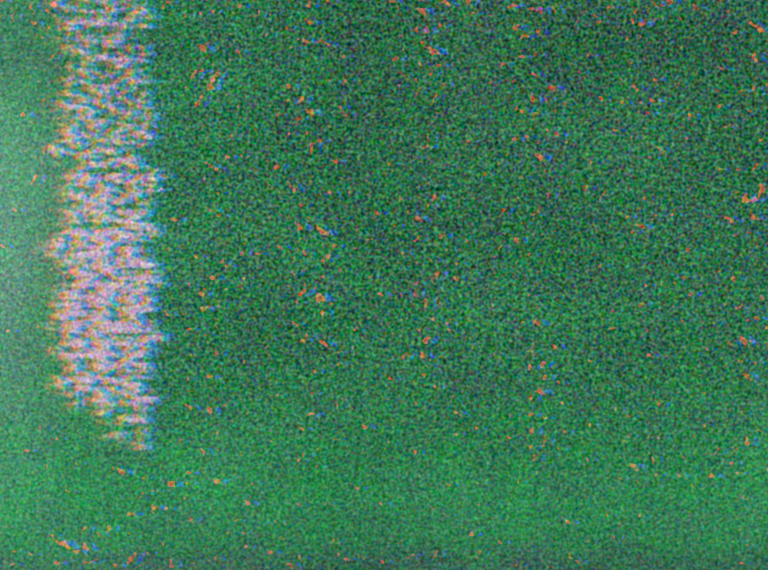
Write a Shadertoy shader that draws this texture.

```glsl
// Grainy green cloth with a ragged pale band of sheen on the left and sparse
// glints in faint columns. Red and blue light is sampled with opposite sideways
// shifts, so highlights get orange left fringes and blue right ones.

#define BASE_GREEN    vec3(0.195, 0.447, 0.303)
#define SHEEN_GAIN    vec3(0.54, 0.18, 0.42)
#define HAZE_GAIN     vec3(0.17, 0.13, 0.17)
#define GLINT_GAIN    vec3(0.50, 0.02, 0.36)
#define GRAIN_LUMA    0.18
#define GRAIN_CHROMA  0.29
#define GRAIN_SCALE   175.0
#define FRINGE        0.008
#define COLUMN_STEP   0.19
#define GLINT_LEVEL   0.40
#define BAND_LEFT     0.085
#define BAND_RIGHT    0.280

float hash(vec2 p) {
    vec3 q = fract(vec3(p.xyx) * 0.1031);
    q += dot(q, q.yzx + 33.33);
    return fract((q.x + q.y) * q.z);
}

float cornerSlope(vec2 cell, vec2 offset) {
    float angle = 6.28318 * hash(cell);
    return dot(vec2(cos(angle), sin(angle)), offset);
}

// Gradient noise, about -0.7 to 0.7
float noise(vec2 p) {
    vec2 i = floor(p), f = fract(p);
    vec2 u = f * f * f * (f * (f * 6.0 - 15.0) + 10.0);
    vec2 e = vec2(0.0, 1.0);
    float low = mix(cornerSlope(i, f), cornerSlope(i + e.yx, f - e.yx), u.x);
    float high = mix(cornerSlope(i + e.xy, f - e.xy), cornerSlope(i + e.yy, f - e.yy), u.x);
    return mix(low, high, u.y);
}

float bump(float x, float center, float width) {
    float d = (x - center) / width;
    return exp(-d * d);
}

vec2 rotate(vec2 p, float angle) {
    float c = cos(angle), s = sin(angle);
    return vec2(c * p.x - s * p.y, s * p.x + c * p.y);
}

float segmentDistance(vec2 p, vec2 a, vec2 b) {
    vec2 ab = b - a;
    return length(p - a - ab * clamp(dot(p - a, ab) / dot(ab, ab), 0.0, 1.0));
}

// Each layer is turned differently so that no lattice shows
float grain(vec2 p, float layer) {
    vec2 q = rotate(p, 0.4 + 0.7 * layer) * GRAIN_SCALE + 317.0 * layer;
    return 0.75 * noise(q) + 0.5 * noise(q * 0.6 + 57.3) + 0.18 * noise(q * 0.25 + 91.7);
}

// Pale band: ragged sides, slanted lower end, flat clumps that vary by channel
float sheen(vec2 p, float channel) {
    float x = p.x + 0.05 * noise(vec2(p.x * 12.0, p.y * 24.0)) + 0.02 * noise(p * 60.0 + 19.0);
    float left = BAND_LEFT + 1.1 * max(0.33 - p.y, 0.0);
    float band = smoothstep(left - 0.035, left + 0.06, x)
               * (1.0 - smoothstep(BAND_RIGHT - 0.03, BAND_RIGHT + 0.02, x))
               * smoothstep(0.13, 0.24, p.y);
    float strength = 0.62 + 0.32 * bump(p.y, 0.47, 0.2);
    float clumps = 0.75 * noise(p * vec2(36.0, 62.0)) + 0.7 * noise(p * vec2(75.0, 115.0) + 71.0)
                 + 0.4 * noise(p * vec2(80.0, 95.0) + 37.0 * channel);
    return smoothstep(0.0, 1.0, band * (strength + 1.15 * clumps) - 0.16);
}

// Scattered glints: denser in columns, along the rims and on the band's tail
float glints(vec2 p) {
    float column = pow(0.5 + 0.5 * cos(6.28318 * (p.x - 0.565) / COLUMN_STEP), 2.0);
    float density = (0.25 + column) * smoothstep(0.08, 0.25, p.y) * smoothstep(0.27, 0.37, p.x);
    density *= 0.65 + 1.0 * noise(p * vec2(2.5, 4.0) + 13.0) + 0.9 * noise(p * 14.0 + 47.0);
    density += 0.8 * bump(p.x, 0.54, 0.07) * bump(p.y, 0.7, 0.17);
    density += 0.9 * bump(p.y, 0.015, 0.025) * smoothstep(1.1, 0.5, p.x);
    density += 0.7 * bump(p.y, 1.0, 0.03);
    density += 0.5 * bump(p.x, 0.07, 0.03) * smoothstep(0.25, 0.4, p.y);
    float tail = min(segmentDistance(p, vec2(0.22, 0.18), vec2(0.32, 0.125)),
                     segmentDistance(p, vec2(0.32, 0.12), vec2(0.11, 0.04)));
    density += 1.1 * bump(tail, 0.0, 0.025);
    vec2 q = rotate(p, 0.6);
    float spots = noise(q * 62.0 + 29.0) + 0.4 * noise(q * 125.0 + 83.0);
    return smoothstep(GLINT_LEVEL, GLINT_LEVEL + 0.26, spots + 0.2 * density - 0.05);
}

// Broad light and dark areas with a faint weave
vec3 ground(vec2 p) {
    vec3 color = BASE_GREEN;
    color += HAZE_GAIN * bump(p.x, 0.0, 0.11) * bump(p.y, 0.58, 0.36);
    color += vec3(0.02, 0.04, 0.03) * bump(p.x, 0.0, 0.32);
    color += vec3(0.0, 0.06, 0.015) * bump(p.y, 0.14, 0.13);
    color -= vec3(0.0, 0.045, 0.015) * smoothstep(0.25, 1.0, p.y) * smoothstep(0.25, 0.8, p.x);
    color -= vec3(-0.02, 0.05, -0.01) * smoothstep(0.06, 0.01, p.y);
    color += vec3(0.03, 0.05, 0.035) * noise(p * vec2(4.0, 6.0) + 5.0);
    color += vec3(0.03, -0.06, 0.03) * noise(p * 17.0 + 63.0);
    float weave = noise(vec2(p.x * 75.0, p.y * 3.0)) + noise(vec2(p.x * 4.0, p.y * 80.0) + 41.0);
    return color + 0.02 * weave;
}

void mainImage(out vec4 fragColor, in vec2 fragCoord) {
    vec2 p = fragCoord / iResolution.y;
    vec2 shift = vec2(FRINGE, 0.0);
    vec3 color = ground(p);

    // Highlights with separated colour channels
    color += SHEEN_GAIN * vec3(sheen(p + shift, 1.0), sheen(p, 2.0), sheen(p - shift, 3.0));
    color += GLINT_GAIN * vec3(glints(p + shift), glints(p), glints(p - shift));

    // Fine grain, calmer near the bottom and the left side
    float rough = mix(0.7, 1.05, smoothstep(0.0, 0.5, p.y) * smoothstep(0.0, 0.4, p.x));
    vec3 tint = vec3(grain(p, 1.0), grain(p, 2.0), grain(p, 3.0));
    color += rough * (GRAIN_LUMA * grain(p, 4.0) + GRAIN_CHROMA * tint);
    fragColor = vec4(clamp(color, 0.0, 1.0), 1.0);
}
```
